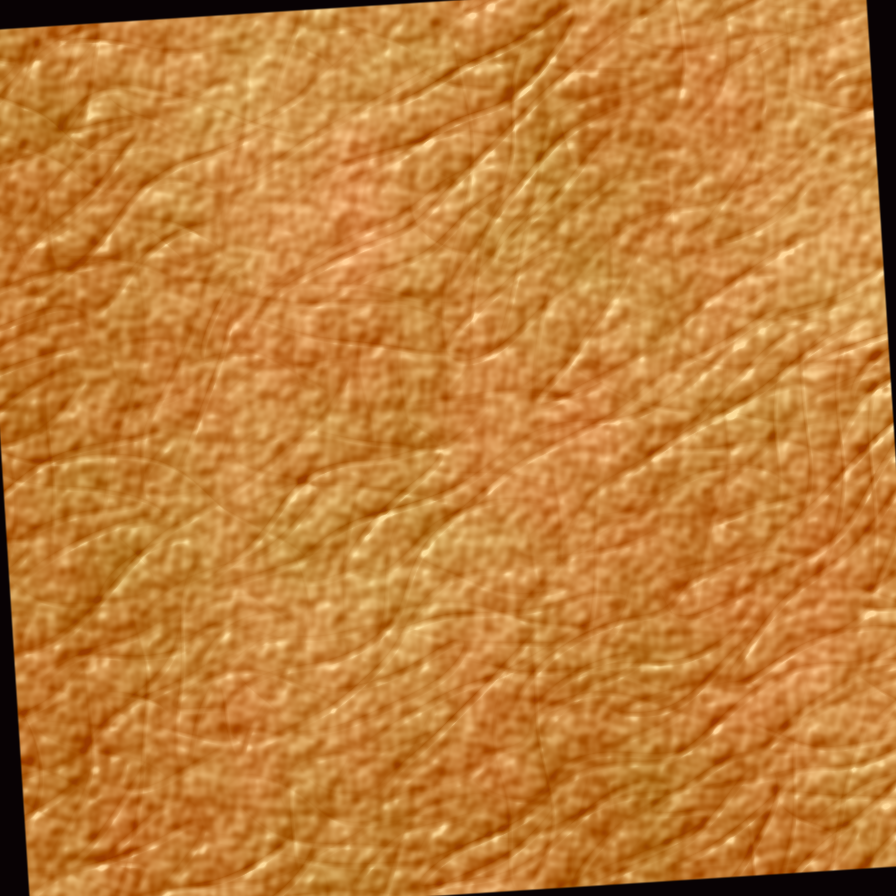
Reproduce this texture procedurally as a WebGL 2 fragment shader.

```glsl
#version 300 es
precision highp float;

uniform vec2 u_resolution;
out vec4 outColor;

#define SHEET_TILT 0.0637
#define SHEET_HALF 0.498
#define CREASE_SHARPNESS 8.0
#define RELIEF_STEP 0.007
#define LIGHT_DIR vec2(-0.6, 0.8)
#define SHADE_GAIN 1.0
#define GLINT_GAIN 0.4
#define MOTTLE_GAIN 0.3
#define SKIN_MID vec3(0.775, 0.505, 0.218)
#define SKIN_RANGE vec3(0.30, 0.45, 0.50)
#define BACKDROP vec3(0.03, 0.008, 0.014)

mat2 rotation(float angle) {
    float c = cos(angle), s = sin(angle);
    return mat2(c, -s, s, c);
}

vec2 hashGradient(vec2 cell) {
    float h = fract(sin(dot(cell, vec2(127.1, 311.7))) * 43758.5453);
    return vec2(cos(h * 6.2832), sin(h * 6.2832));
}

// Gradient noise, roughly -0.6 to 0.6
float noise(vec2 p) {
    vec2 cell = floor(p), f = fract(p);
    vec2 u = f * f * f * (f * (f * 6.0 - 15.0) + 10.0);
    vec2 e = vec2(0.0, 1.0);
    float a = dot(hashGradient(cell), f);
    float b = dot(hashGradient(cell + e.yx), f - e.yx);
    float c = dot(hashGradient(cell + e.xy), f - e.xy);
    float d = dot(hashGradient(cell + e.yy), f - e.yy);
    return mix(mix(a, b, u.x), mix(c, d, u.x), u.y);
}

// Long wandering furrows running along one angle
float creases(vec2 p, float angle, vec2 frequency, float seed) {
    vec2 q = rotation(angle) * p;
    float field = noise(q * frequency + seed) + 0.05;
    float strength = clamp(0.75 + 1.1 * noise(q * 5.0 + seed * 2.3), 0.2, 1.3);
    return strength * exp(-abs(field) * CREASE_SHARPNESS);
}

float furrowDepth(vec2 p) {
    vec2 warp = vec2(noise(p * 6.0 + 3.7), noise(p * 6.0 + 19.2));
    p += 0.035 * warp;
    p.y -= 0.15 * p.x * p.x;
    return 0.52 * creases(p, 0.68, vec2(4.5, 16.0), 11.3)
         + 0.34 * creases(p, 0.42, vec2(5.5, 19.0), 27.8)
         + 0.27 * creases(p, 1.45, vec2(4.0, 15.0), 41.5)
         + 0.27 * creases(p, -0.12, vec2(6.0, 17.0), 63.1);
}

float surfaceHeight(vec2 p) {
    float grain = 0.32 * noise(p * 43.0 + 7.0) + 0.30 * noise(p * 86.0 + 31.0);
    return grain - furrowDepth(p);
}

vec3 skin(vec2 p) {
    // Relief lit from the upper left
    vec2 offset = 0.5 * RELIEF_STEP * LIGHT_DIR;
    float towardLight = surfaceHeight(p + offset);
    float awayFromLight = surfaceHeight(p - offset);
    float slope = awayFromLight - towardLight;
    float height = 0.5 * (awayFromLight + towardLight);

    // Broad tone, fine mottling and dark furrow floors
    float tone = 0.5 + 0.14 * p.y + 0.28 * noise(p * 3.2 + 5.0);
    tone += MOTTLE_GAIN * (noise(p * 62.0 + 13.0) + 0.6 * noise(p * 21.0 + 47.0));
    tone += 0.22 * (height + 0.45) + SHADE_GAIN * slope;

    // Broken moist glints on ridge flanks
    float sparkle = smoothstep(-0.25, 0.35, noise(p * 52.0 + 71.0));
    tone += GLINT_GAIN * sparkle * smoothstep(0.16, 0.5, slope);
    tone = clamp(tone, -0.1, 1.25);

    // Slow drift between ruddy and golden
    float flush = noise(p * 4.0 + 83.0) + 0.5 * noise(p * 15.0 + 91.0);
    return SKIN_MID + (tone - 0.5) * SKIN_RANGE + flush * vec3(0.035, -0.05, -0.01);
}

void main() {
    vec2 p = gl_FragCoord.xy / u_resolution - 0.5;

    // Tilted square sheet on a dark backdrop
    vec2 sheet = abs(rotation(SHEET_TILT) * p);
    float edge = max(sheet.x, sheet.y) - SHEET_HALF;
    float inside = 1.0 - smoothstep(-0.0015, 0.0015, edge);

    outColor = vec4(mix(BACKDROP, skin(p), inside), 1.0);
}
```
